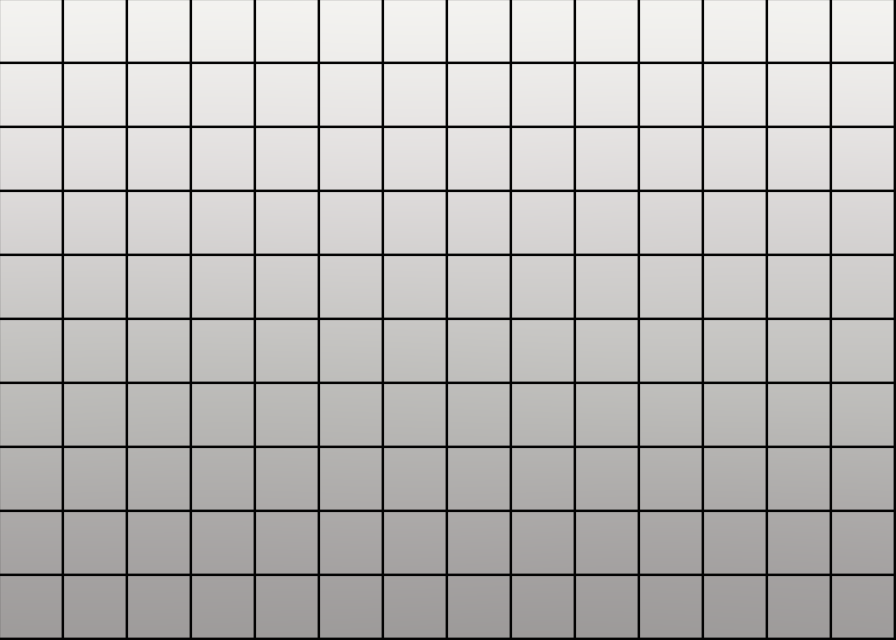
Reproduce this pattern procedurally as a WebGL 1 fragment shader.

```glsl
precision highp float;

// Thin black grid of 14 by 10 square cells over a soft vertical grey gradient.
// Each cell carries its lines on the right and lower sides; the gradient runs
// from warm white to mid grey, with a faint tint and gradient-noise drift.

uniform vec2 u_resolution;

vec2 hashGradient(vec2 cell) {
  float angle = 6.2832 * fract(sin(dot(cell, vec2(127.1, 311.7))) * 4375.85);
  return vec2(cos(angle), sin(angle));
}

float gradientNoise(vec2 p) {
  vec2 i = floor(p);
  vec2 f = fract(p);
  vec2 blend = f * f * f * (f * (f * 6.0 - 15.0) + 10.0);
  float a = dot(hashGradient(i), f);
  float b = dot(hashGradient(i + vec2(1.0, 0.0)), f - vec2(1.0, 0.0));
  float c = dot(hashGradient(i + vec2(0.0, 1.0)), f - vec2(0.0, 1.0));
  float d = dot(hashGradient(i + vec2(1.0, 1.0)), f - vec2(1.0, 1.0));
  return mix(mix(a, b, blend.x), mix(c, d, blend.x), blend.y);
}

vec3 backdrop(vec2 uv) {
  // Nearly linear ramp, eased slightly towards both ends
  float drift = 0.012 * gradientNoise(uv * vec2(2.0, 3.0) + 4.3);
  float ramp = mix(uv.y, smoothstep(0.0, 1.0, uv.y), 0.3);
  float grey = mix(0.615, 0.957, ramp) + drift;

  // Alternating bands of neutral and slightly rosy grey
  float rosy = 0.5 - 0.5 * cos((uv.y - 0.4) * 10.5);
  return vec3(grey, grey - mix(0.003, 0.011, rosy), grey - 0.013);
}

float gridCoverage(vec2 uv) {
  vec2 cells = vec2(14.0, 10.0);
  vec2 pixel = cells / u_resolution;

  // Distance to the nearest line centre, just inside the right and lower sides
  vec2 p = uv * cells + vec2(0.018, -0.018);
  vec2 dist = abs(fract(p + 0.5) - 0.5);
  vec2 line = clamp((0.0195 - dist) / pixel + 0.5, 0.0, 1.0);
  return 1.0 - (1.0 - line.x) * (1.0 - line.y);
}

void main() {
  vec2 uv = gl_FragCoord.xy / u_resolution;
  vec3 color = mix(backdrop(uv), vec3(0.012), gridCoverage(uv));
  gl_FragColor = vec4(color, 1.0);
}
```
